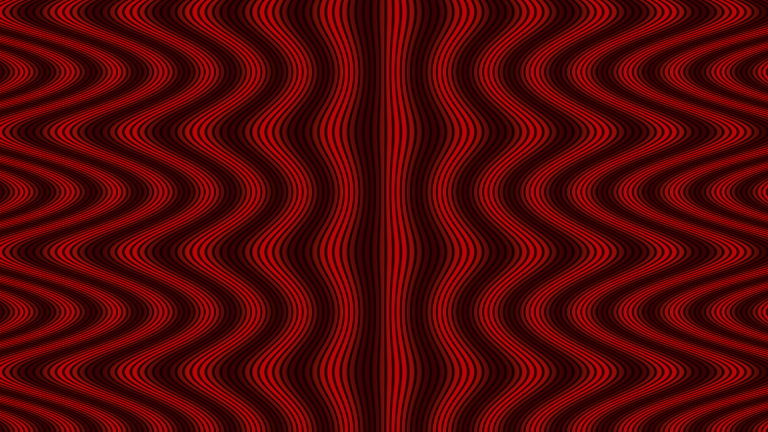
Write a Shadertoy shader that draws this background.

```glsl
const float TAU = 6.2831853;
const float BAND_WIDTH = 0.1273;
const float STRIPES_PER_BAND = 9.0;

// Distance from the axis, stretched and squeezed along the height
float rippled(vec2 p, float wavesPerHeight, float amount) {
    return p.x * (1.0 + amount * cos(TAU * wavesPerHeight * p.y));
}

// Running area under a unit pulse train
float pulseArea(float t, float duty) {
    return floor(t) * duty + min(fract(t), duty);
}

// Pulse train averaged over a filter width
float softStripes(float t, float duty, float width) {
    return (pulseArea(t + 0.5 * width, duty) - pulseArea(t - 0.5 * width, duty)) / width;
}

// Broad glow, repeating once per band
float bandGlow(float u, float center) {
    float wave = 0.5 + 0.5 * cos(TAU * (u - center) / BAND_WIDTH);
    return pow(wave, 1.25);
}

// Dark maroon through rust to pure red
vec3 redRamp(float glow) {
    vec3 maroon = vec3(0.23, 0.0, 0.008);
    vec3 scarlet = vec3(0.78, 0.0, 0.015);
    float rust = 4.0 * glow * (1.0 - glow);
    return mix(maroon, scarlet, glow) + rust * vec3(0.0, 0.045, 0.012);
}

void mainImage(out vec4 fragColor, in vec2 fragCoord) {
    vec2 p = (fragCoord - vec2(0.5 * iResolution.x, 0.0)) / iResolution.y;
    float u = rippled(p, 3.6, 0.185);

    // Fine stripes with filtered edges
    float t = (u - 0.0058) * STRIPES_PER_BAND / BAND_WIDTH;
    float width = max(length(vec2(dFdx(t), dFdy(t))), 0.22);
    float stripe = softStripes(t, 0.66, width);

    // Bands of light over dark gaps
    vec3 gapColor = vec3(0.055, 0.0, 0.003);
    vec3 color = mix(gapColor, redRamp(bandGlow(u, 0.029)), stripe);
    fragColor = vec4(color, 1.0);
}
```
